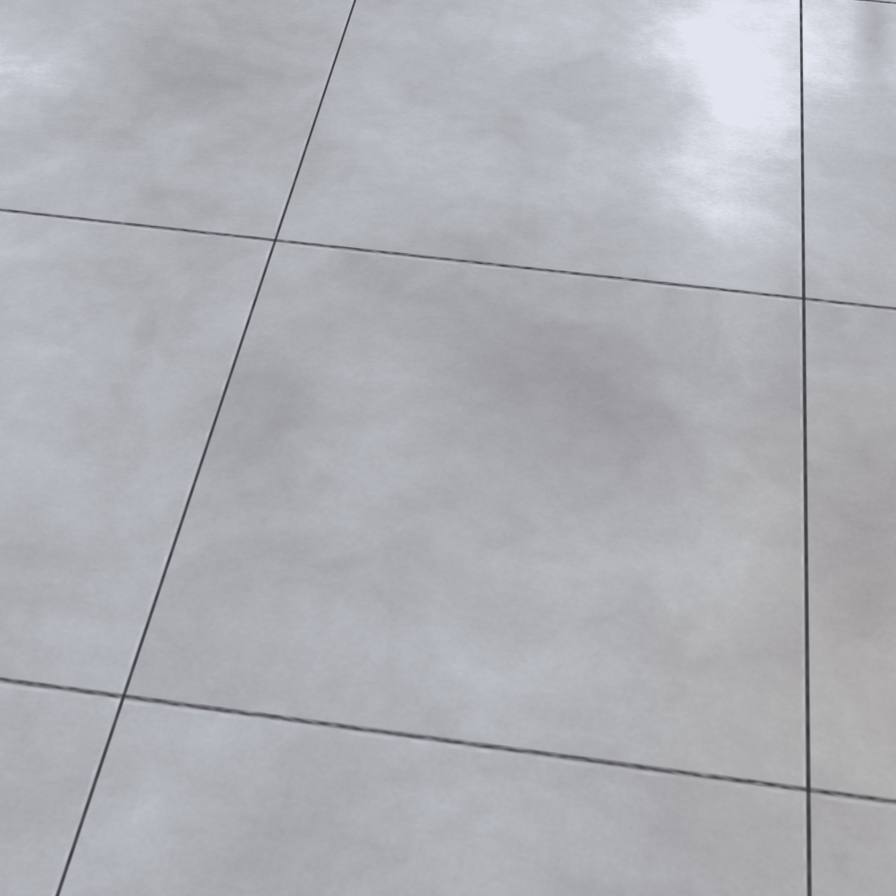
This texture is drawn by a three.js fragment shader. Its source:

```glsl
// Large polished concrete floor tiles in perspective, with thin dark joints and window sheen.
varying vec2 vUv;

const vec3 SHADE = vec3(0.615, 0.615, 0.64);
const vec3 BASE = vec3(0.68, 0.69, 0.71);
const vec3 LIGHT = vec3(0.75, 0.77, 0.80);
const vec3 GLARE = vec3(0.88, 0.90, 0.94);
const vec3 WARM = vec3(1.02, 0.995, 0.97);
const vec3 JOINT_DARK = vec3(0.20, 0.20, 0.22);
const vec3 JOINT_DUST = vec3(0.50, 0.49, 0.50);

// Random gradient for a lattice point
vec2 gradientAt(vec2 cell) {
  vec2 k = vec2(dot(cell, vec2(127.1, 311.7)), dot(cell, vec2(269.5, 183.3)));
  return 2.0 * fract(sin(k) * 43758.55) - 1.0;
}

float gradientNoise(vec2 p) {
  vec2 i = floor(p), f = fract(p);
  vec2 s = f * f * f * (f * (f * 6.0 - 15.0) + 10.0);
  vec2 e = vec2(1.0, 0.0);
  float low = mix(dot(gradientAt(i), f), dot(gradientAt(i + e.xy), f - e.xy), s.x);
  float high = mix(dot(gradientAt(i + e.yx), f - e.yx), dot(gradientAt(i + 1.0), f - 1.0), s.x);
  return mix(low, high, s.y);
}

float fbm(vec2 p) {
  float sum = 0.0, amplitude = 0.6;
  for (int i = 0; i < 5; i++) {
    sum += amplitude * gradientNoise(p);
    p = mat2(1.6, 1.2, -1.2, 1.6) * p + 7.3;
    amplitude *= 0.52;
  }
  return sum;
}

// Canvas to floor: inverse perspective, one tile per unit
vec2 toFloor(vec2 p) {
  vec2 tilt = vec2(-0.0362, 0.2955);
  vec2 across = vec2(0.7316, -0.1085) - tilt.x * p;
  vec2 up = vec2(0.2601, 0.7254) - tilt.y * p;
  vec2 r = p - vec2(0.138, 0.2227);
  float det = across.x * up.y - up.x * across.y;
  return vec2(r.x * up.y - up.x * r.y, across.x * r.y - r.x * across.y) / det;
}

float glow(vec2 p, vec2 center, vec2 radius) {
  vec2 d = (p - center) / radius;
  return exp(-dot(d, d));
}

float band(float d, float halfWidth, float soft) {
  return 1.0 - smoothstep(halfWidth - soft, halfWidth + soft, abs(d));
}

// Cloudy cement with trowel smears, mottling and fine grain
float cementTone(vec2 tilePos, vec2 tileId) {
  vec2 p = tilePos + tileId * 17.3;
  vec2 warp = vec2(fbm(p * 2.0 + 3.1), fbm(p * 2.0 + 9.7));
  float clouds = fbm(p * 3.0 + warp * 1.2);
  float smears = fbm(p * vec2(4.0, 10.0) + warp * 3.0);
  float mottling = fbm(p * 24.0);
  float grain = gradientNoise(p * 150.0) + gradientNoise(p * 90.0 + 5.0);
  return 1.5 * clouds + 0.65 * smears + 0.42 * mottling + 0.2 * grain;
}

// Reflected daylight and soft shadows, in canvas space
float sheenTone(vec2 p, float row) {
  float window = 1.75 * glow(p, vec2(0.84, 0.97), vec2(0.17, 0.16))
               + 0.9 * glow(p, vec2(0.80, 0.77), vec2(0.09, 0.18))
               + 0.35 * glow(p, vec2(0.50, 0.95), vec2(0.22, 0.18));
  window *= mix(0.45, 1.0, smoothstep(0.98, 1.02, row));
  float side = 0.9 * glow(p, vec2(0.0, 0.89), vec2(0.13, 0.12))
             + 0.4 * glow(p, vec2(0.03, 0.55), vec2(0.14, 0.16))
             + 0.25 * glow(p, vec2(0.40, 0.28), vec2(0.30, 0.13));
  float shadow = 0.75 * glow(p, vec2(0.63, 0.54), vec2(0.19, 0.13))
               + 0.6 * glow(p, vec2(0.24, 0.90), vec2(0.11, 0.09))
               + 0.5 * glow(p, vec2(0.28, 0.54), vec2(0.08, 0.08))
               + 0.5 * glow(p, vec2(0.97, 0.45), vec2(0.09, 0.25))
               + 0.35 * glow(p, vec2(0.75, 0.05), vec2(0.25, 0.10))
               + 1.2 * glow(p, vec2(0.975, 0.97), vec2(0.018, 0.06));
  return window + side - shadow;
}

vec3 toneColor(float t) {
  vec3 c = mix(SHADE, BASE, clamp(t, -0.3, 1.0));
  c = mix(c, LIGHT, clamp(t - 1.0, 0.0, 1.0));
  return mix(c, GLARE, clamp(t - 2.0, 0.0, 1.0));
}

void main() {
  vec2 pos = toFloor(vUv);
  float tone = 1.0 + cementTone(fract(pos), floor(pos)) + sheenTone(vUv, pos.y);
  vec3 color = toneColor(tone);
  color *= mix(vec3(1.0), WARM, glow(vUv, vec2(1.0, 0.25), vec2(0.3, 0.35)));

  // Signed distance to the nearest joint
  vec2 d = fract(pos + 0.5) - 0.5;
  float wear = gradientNoise(pos * 38.0);

  // Faint worn bevels beside the joints
  float bevel = max(band(d.x + 0.006, 0.002, 0.002), band(d.y + 0.009, 0.002, 0.003));
  color = mix(color, GLARE, bevel * clamp(0.15 + 0.5 * wear, 0.0, 0.45));

  // Dusty, broken crosswise joints, then thin lengthwise joints
  float dust = clamp(0.4 + 1.1 * gradientNoise(pos * vec2(65.0, 180.0)), 0.0, 1.0);
  float crosswise = band(d.y, 0.0034, 0.0032) * clamp(0.85 + 0.4 * wear, 0.5, 0.95);
  color = mix(color, mix(JOINT_DARK, JOINT_DUST, dust), crosswise);
  float halfWidth = mix(0.0022, 0.0028, step(0.5, pos.x));
  float lengthwise = band(d.x, halfWidth, 0.0021) * clamp(0.88 + 0.25 * wear, 0.6, 0.95);
  color = mix(color, JOINT_DARK, lengthwise);

  gl_FragColor = vec4(color, 1.0);
}
```
